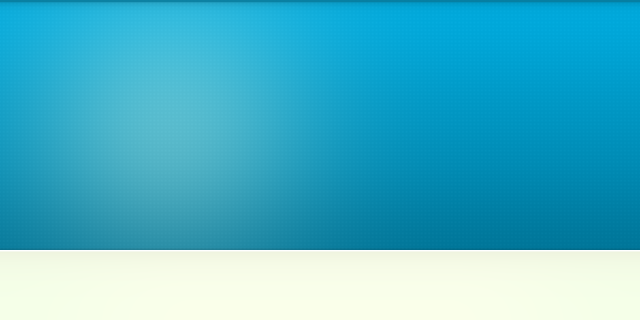
Reproduce this background procedurally as a Shadertoy shader.

```glsl
// A blue panel with a soft pale glow and fine weave, above a cream footer.

// Lengths are in canvas heights, measured from the lower left.
const float PANEL_BOTTOM = 0.2188;
const float RULE_WIDTH = 0.007;
const float RULE_SHADOW = 0.012;
const float FOOTER_SHADOW = 0.045;
const vec2 GLOW_CENTER = vec2(0.53, 0.61);
const float GLOW_RADIUS = 0.45;
const float GLOW_STRENGTH = 0.37;
const float WEAVE_CELLS = 85.0;
const float WEAVE_STRENGTH = 0.008;
const float TAU = 6.28319;

const vec3 BLUE_TOP = vec3(0.0, 0.665, 0.865);
const vec3 BLUE_MIDDLE = vec3(0.0, 0.575, 0.745);
const vec3 BLUE_BOTTOM = vec3(0.0, 0.455, 0.59);
const vec3 RULE_COLOR = vec3(0.03, 0.48, 0.61);
const vec3 GLOW_COLOR = vec3(0.94, 1.0, 0.90);
const vec3 CREAM_EDGE = vec3(0.96, 1.0, 0.91);
const vec3 CREAM_CENTER = vec3(0.98, 1.0, 0.92);
const vec3 CREAM_SHADE = vec3(0.93, 0.95, 0.87);

// Crossed threads with a repeating dot at each crossing.
float weave(vec2 p) {
    vec2 thread = cos(TAU * fract(p * WEAVE_CELLS));
    return 0.5 * (thread.x + thread.y) + 0.5 * thread.x * thread.y;
}

vec3 panelColor(vec2 p) {
    // Vertical blue gradient
    float height = (p.y - PANEL_BOTTOM) / (1.0 - PANEL_BOTTOM);
    vec3 color = mix(BLUE_BOTTOM, BLUE_MIDDLE, smoothstep(-0.1, 0.55, height));
    color = mix(color, BLUE_TOP, smoothstep(0.4, 1.0, height));

    // Round glow
    vec2 offset = (p - GLOW_CENTER) / GLOW_RADIUS;
    color = mix(color, GLOW_COLOR, GLOW_STRENGTH * exp(-dot(offset, offset)));

    return color + WEAVE_STRENGTH * weave(p);
}

vec3 footerColor(vec2 p, float width) {
    // Cream, a little warmer in the middle
    float side = abs(p.x / width - 0.5) * 2.0;
    vec3 color = mix(CREAM_CENTER, CREAM_EDGE, smoothstep(0.4, 1.0, side));

    // Shade below the panel, with a bright lip at its edge
    float depth = PANEL_BOTTOM - p.y;
    color = mix(color, CREAM_SHADE, exp(-max(depth, 0.0) / FOOTER_SHADOW));
    return mix(vec3(1.0), color, smoothstep(0.002, 0.007, depth));
}

void mainImage(out vec4 fragColor, in vec2 fragCoord) {
    vec2 p = fragCoord / iResolution.y;
    float pixel = 1.0 / iResolution.y;
    float width = iResolution.x * pixel;

    // Panel with a dark rule and soft shadow along its top
    vec3 panel = panelColor(p);
    float below = 1.0 - p.y - RULE_WIDTH;
    panel *= 1.0 - 0.14 * exp(-max(below, 0.0) / RULE_SHADOW);
    float rule = 1.0 - smoothstep(-0.5 * pixel, 0.5 * pixel, below);
    panel = mix(panel, RULE_COLOR, 0.8 * rule);

    // Thin dark line at the foot of the panel
    float rise = p.y - PANEL_BOTTOM;
    panel *= 1.0 - 0.1 * (1.0 - smoothstep(0.002, 0.008, rise));

    float inPanel = smoothstep(-0.5 * pixel, 0.5 * pixel, rise);
    fragColor = vec4(mix(footerColor(p, width), panel, inPanel), 1.0);
}
```
